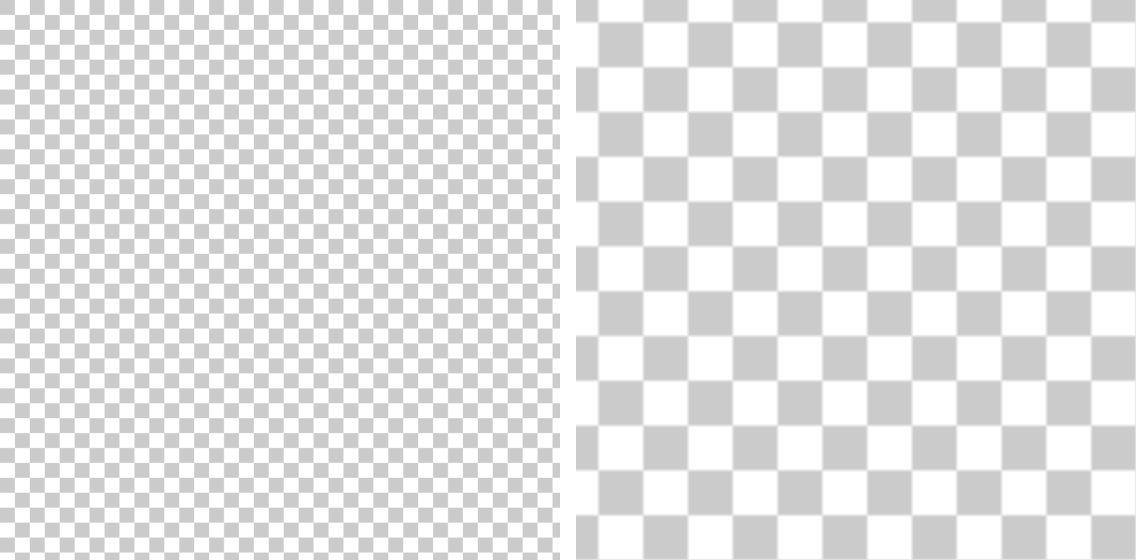
Left: the whole. Right: its middle third, enlarged.
A three.js fragment shader for this pattern:

```glsl
// Grey and white checkerboard, the kind used to stand for transparency.
// Two smoothed square waves, one per axis, are multiplied together;
// the sign of the product picks the colour of each cell.

varying vec2 vUv;

const float CELLS = 37.5;          // cells across and down the canvas
const float EDGE_WIDTH = 0.0022;   // soft edge between cells, in canvas units
const vec3 GREY = vec3(0.797);
const vec3 WHITE = vec3(1.0);

// Square wave per axis: +1 in even cells, -1 in odd ones, ramped at the edges.
vec2 softSquareWave(vec2 p, vec2 rampWidth) {
  vec2 parity = 1.0 - 2.0 * mod(floor(p), 2.0);
  vec2 edgeDistance = 0.5 - abs(fract(p) - 0.5);
  return parity * clamp(2.0 * edgeDistance / rampWidth, 0.0, 1.0);
}

void main() {
  // Cells are counted from the top left corner, which is grey.
  vec2 cellPos = vec2(vUv.x, 1.0 - vUv.y) * CELLS;
  vec2 rampWidth = max(fwidth(cellPos), vec2(EDGE_WIDTH * CELLS));

  // Holding the outer half cell flat keeps the canvas border crisp.
  vec2 wave = softSquareWave(max(cellPos, vec2(0.5)), rampWidth);

  float greyAmount = 0.5 + 0.5 * wave.x * wave.y;
  gl_FragColor = vec4(mix(WHITE, GREY, greyAmount), 1.0);
}
```
